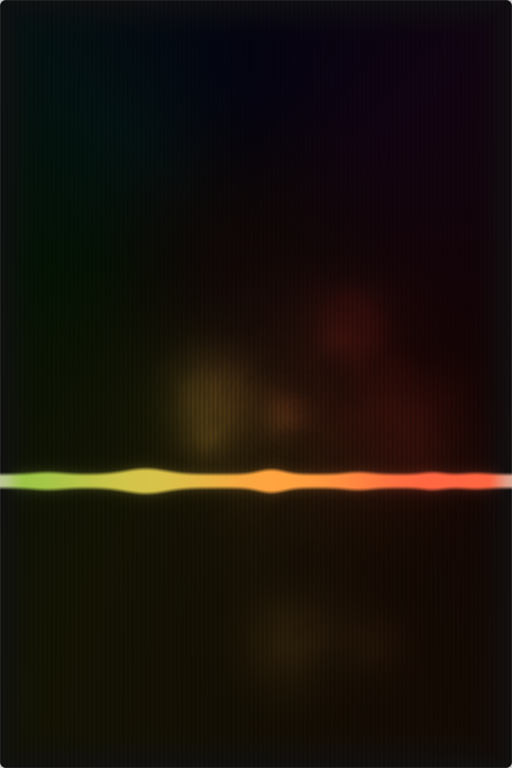
Write a WebGL 2 fragment shader that draws this background.

```glsl
#version 300 es
precision highp float;
// A glowing beam crosses a dark, faintly hued backdrop with smoky embers.
// The backdrop hue turns around a pivot; embers are noise-shaped gaussians,
// and the beam is a horizontal band whose half width swells in soft bumps.

#define BEAM_Y 0.3735
#define BEAM_HALF 0.0088
#define BEAM_SOFT 0.0036
#define HUE_PIVOT vec2(0.49, 0.66)
#define STRIPES 114.0
#define STRIPE_DEPTH 0.10
#define CORNER 0.008
#define EDGE_FADE 0.055

uniform vec2 u_resolution;
out vec4 outColor;

// Beam swellings: centre x, extra half width, spread
const vec3 BUMPS[6] = vec3[6](
  vec3(0.094, 0.0024, 0.040), vec3(0.285, 0.0072, 0.056),
  vec3(0.530, 0.0060, 0.036), vec3(0.700, 0.0026, 0.036),
  vec3(0.845, 0.0024, 0.028), vec3(0.930, 0.0014, 0.028));

// Embers: centre x and y, radius, strength
const vec4 EMBERS[8] = vec4[8](
  vec4(0.42, 0.485, 0.052, 0.15), vec4(0.555, 0.460, 0.030, 0.12),
  vec4(0.40, 0.425, 0.034, 0.09), vec4(0.690, 0.580, 0.052, 0.11),
  vec4(0.81, 0.435, 0.070, 0.08), vec4(0.570, 0.165, 0.060, 0.08),
  vec4(0.73, 0.165, 0.042, 0.04), vec4(0.600, 0.460, 0.150, 0.08));

float hash(vec2 p) {
  vec3 q = fract(vec3(p.xyx) * 0.1031);
  q += dot(q, q.yzx + 33.33);
  return fract((q.x + q.y) * q.z);
}

float noise(vec2 p) {
  vec2 i = floor(p), f = fract(p);
  f = f * f * (3.0 - 2.0 * f);
  return mix(mix(hash(i), hash(i + vec2(1, 0)), f.x),
             mix(hash(i + vec2(0, 1)), hash(i + vec2(1, 1)), f.x), f.y);
}

float fbm(vec2 p) {
  float sum = 0.0, amp = 0.5;
  for (int i = 0; i < 4; i++) {
    sum += amp * noise(p);
    p = p * 2.03 + 7.1;
    amp *= 0.5;
  }
  return sum;
}

vec3 hueColor(float h) {
  return clamp(abs(fract(h + vec3(0.0, 2.0, 1.0) / 3.0) * 6.0 - 3.0) - 1.0, 0.0, 1.0);
}

// Dark backdrop, its hue set by the angle around the pivot
vec3 backdrop(vec2 uv, vec2 aspect) {
  vec2 d = (uv - HUE_PIVOT) * aspect;
  float angle = atan(d.y, d.x);
  float hue = 0.89 - angle / 6.28318 + 0.06 * cos(angle - 0.52);
  vec3 tint = mix(vec3(0.75, 0.22, 0.15), hueColor(hue), smoothstep(0.02, 0.26, length(d)));
  return 0.014 + tint * mix(0.062, 0.052, uv.y);
}

// Smoky warm patches, from amber on the left to red on the right
vec3 embers(vec2 uv, vec2 aspect) {
  float smoke = 0.5 + fbm(uv * aspect * 16.0);
  float light = 0.0;
  for (int i = 0; i < 8; i++) {
    vec2 d = (uv - EMBERS[i].xy) * aspect / EMBERS[i].z;
    light += EMBERS[i].w * exp(-dot(d, d));
  }
  float redness = smoothstep(0.62, 0.98, 0.9 * uv.x + 0.6 * uv.y);
  return light * smoke * mix(vec3(1.0, 0.72, 0.28), vec3(1.0, 0.24, 0.18), redness);
}

vec3 beamColor(float x) {
  vec3 c = mix(vec3(0.62, 0.78, 0.28), vec3(0.84, 0.77, 0.29), smoothstep(0.03, 0.29, x));
  c = mix(c, vec3(1.0, 0.64, 0.25), smoothstep(0.27, 0.55, x));
  return mix(c, vec3(1.0, 0.40, 0.26), smoothstep(0.54, 0.86, x));
}

void main() {
  vec2 uv = gl_FragCoord.xy / u_resolution;
  vec2 aspect = vec2(u_resolution.x / u_resolution.y, 1.0);
  float side = min(uv.x, 1.0 - uv.x);

  // Backdrop and embers, greyed toward the borders and finely striped
  vec3 color = backdrop(uv, aspect) + embers(uv, aspect);
  float border = min(side * aspect.x, min(uv.y, 1.0 - uv.y));
  color = mix(vec3(0.065, 0.065, 0.07), color, smoothstep(-0.02, EDGE_FADE, border));
  color *= 1.0 + STRIPE_DEPTH * cos(6.28318 * STRIPES * uv.x);
  float rings = length((uv - vec2(0.58, 0.46)) * aspect);
  color *= 1.0 + 0.025 * cos(rings * 700.0) * exp(-rings * rings * 25.0);

  // Beam with soft rim and halo, paling at both ends
  float halfWidth = BEAM_HALF;
  for (int i = 0; i < 6; i++) {
    float t = (uv.x - BUMPS[i].x) / BUMPS[i].z;
    halfWidth += BUMPS[i].y * exp(-t * t);
  }
  float dist = abs(uv.y - BEAM_Y) - halfWidth;
  vec3 glow = beamColor(uv.x);
  float ends = 1.0 - smoothstep(0.0, 0.05, side);
  vec3 body = mix(glow, vec3(0.80, 0.78, 0.74), 0.65 * ends);
  color += glow * 0.16 * exp(-max(dist, 0.0) / 0.006) * (1.0 - ends);
  color = mix(color, body, 1.0 - smoothstep(-BEAM_SOFT, BEAM_SOFT, dist));

  // Light rounded corners
  vec2 corner = abs(uv - 0.5) * aspect - 0.5 * aspect + CORNER;
  float outside = length(max(corner, 0.0)) - CORNER;
  color = mix(color, vec3(0.8), smoothstep(-0.001, 0.001, outside));
  outColor = vec4(color, 1.0);
}
```
